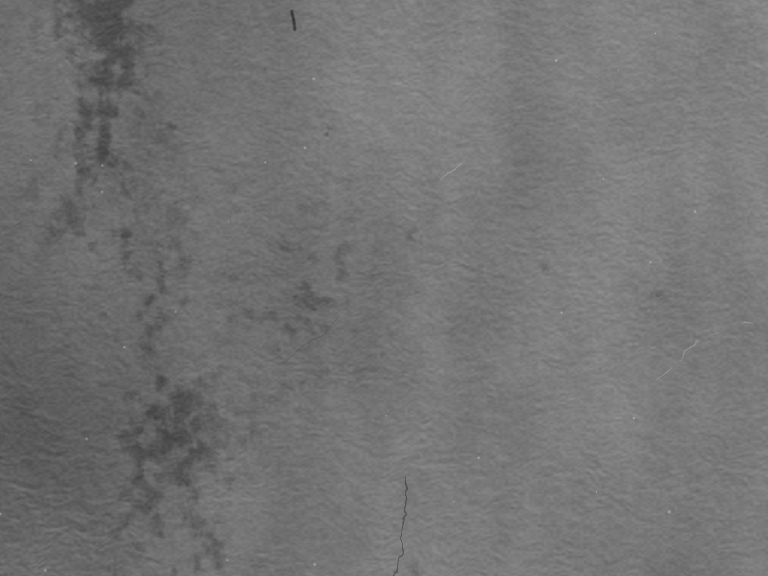
Write a Shadertoy shader that draws this texture.

```glsl
float hash(vec2 p) {
    vec3 q = fract(p.xyx * vec3(0.1031, 0.1030, 0.0973));
    q += dot(q, q.yzx + 33.33);
    return fract((q.x + q.y) * q.z);
}

float noise(vec2 p) {
    vec2 i = floor(p), f = fract(p);
    vec2 u = f * f * (3.0 - 2.0 * f);
    return mix(mix(hash(i), hash(i + vec2(1, 0)), u.x),
               mix(hash(i + vec2(0, 1)), hash(i + vec2(1, 1)), u.x), u.y);
}

float fbm(vec2 p) {
    float sum = 0.0, gain = 0.5;
    for (int i = 0; i < 5; i++) {
        sum += gain * noise(p);
        p = mat2(1.6, 1.2, -1.2, 1.6) * p + 17.3;
        gain *= 0.5;
    }
    return sum / 0.97;
}

// Soft elliptical spot
float glow(vec2 p, vec2 center, vec2 radius) {
    vec2 d = (p - center) / radius;
    return exp(-dot(d, d));
}

// Thin wobbly line from a to b
float scratch(vec2 p, vec2 a, vec2 b, float width, float wobble) {
    p += wobble * (vec2(fbm(p * 28.0), fbm(p * 28.0 + 40.0)) - 0.5);
    vec2 d = b - a;
    float t = clamp(dot(p - a, d) / dot(d, d), 0.0, 1.0);
    return 1.0 - smoothstep(width * 0.3, width * 1.5, length(p - a - d * t));
}

// Sparse specks on a jittered grid
float specks(vec2 p, float cells, float density, float radius, float seed) {
    vec2 q = p * cells, id = floor(q);
    float sum = 0.0;
    for (int y = -1; y <= 1; y++)
    for (int x = -1; x <= 1; x++) {
        vec2 c = id + vec2(x, y);
        vec2 center = c + vec2(hash(c + seed), hash(c + seed + 31.0));
        float size = radius * cells * mix(0.4, 1.3, hash(c + seed + 57.0));
        float present = step(hash(c + seed + 83.0), density);
        sum += present * glow(q, center, vec2(size));
    }
    return min(sum, 1.0);
}

// Height of the trowelled plaster, stretched sideways
float plaster(vec2 p) {
    p.y += 0.025 * noise(p * 18.0) + 0.008 * noise(p * 50.0);
    return 0.5 * noise(p * vec2(42.0, 90.0))
         + 0.5 * noise(p * vec2(95.0, 170.0) + 9.0);
}

// Broad light and dark areas with vertical water streaks
float wallTone(vec2 p) {
    float tone = mix(0.437, 0.484, smoothstep(0.15, 1.0, p.x));
    tone += 0.060 * (fbm(p * vec2(12.0, 2.2) + 3.0) - 0.5);
    tone += 0.060 * (fbm(p * vec2(5.0, 4.0) + 21.0) - 0.5);
    tone += 0.040 * (fbm(p * vec2(24.0, 14.0) + 71.0) - 0.5);
    tone += 0.025 * glow(p, vec2(1.2, 0.68), vec2(0.25, 0.22));
    tone += 0.025 * glow(p, vec2(0.68, 0.88), vec2(0.18, 0.16));
    tone += 0.030 * glow(p, vec2(0.41, 0.20), vec2(0.06, 0.12));
    tone += 0.035 * glow(p, vec2(0.705, 0.225), vec2(0.025, 0.02));
    tone -= 0.020 * glow(p, vec2(0.90, 0.72), vec2(0.05, 0.2));
    tone -= 0.075 * glow(p, vec2(0.04, 0.27), vec2(0.2, 0.22));
    return tone;
}

// Ragged dark mould running down the left side
float mould(vec2 p) {
    float axis = 0.17 + 0.14 * smoothstep(0.75, 0.2, p.y);
    float band = exp(-pow((p.x - axis) / 0.13, 2.0));
    float patches = fbm(p * vec2(13.0, 8.0) + 5.0);
    float crumbs = fbm(p * vec2(50.0, 42.0) + 60.0);
    float cover = 0.45 * patches + 0.55 * crumbs + 0.14 * band
                + 0.13 * glow(p, vec2(0.18, 0.95), vec2(0.035, 0.12))
                + 0.06 * glow(p, vec2(0.31, 0.28), vec2(0.07, 0.12));
    return band * smoothstep(0.54, 0.82, cover);
}

void mainImage(out vec4 fragColor, in vec2 fragCoord) {
    vec2 p = fragCoord / iResolution.y;
    float tone = wallTone(p);

    // Relief lit from above, rougher toward the lower left
    float rough = 0.85 + 0.3 * noise(p * 7.0);
    rough += 0.6 * glow(p, vec2(0.08, 0.06), vec2(0.18, 0.14));
    tone += 0.068 * rough * (plaster(p) - plaster(p + vec2(0.002, 0.005)));
    tone += 0.045 * (noise(p * vec2(190.0, 270.0)) - 0.5);

    // Mould and small stains
    tone -= 0.125 * mould(p);
    float stainZone = glow(p, vec2(0.53, 0.48), vec2(0.17, 0.17));
    float stain = smoothstep(0.54, 0.8, fbm(p * vec2(32.0, 42.0) + 12.0));
    tone -= 0.085 * stainZone * stain;
    float ragged = smoothstep(0.25, 0.7, fbm(p * 90.0));
    tone -= 0.09 * ragged * specks(p, 7.0, 0.16, 0.010, 4.0);

    // Cracks and a dark nick
    tone -= 0.14 * scratch(p, vec2(0.69, 0.0), vec2(0.708, 0.17), 0.0013, 0.03);
    tone -= 0.04 * scratch(p, vec2(0.49, 0.37), vec2(0.59, 0.45), 0.0018, 0.03);
    tone -= 0.20 * scratch(p, vec2(0.51, 0.95), vec2(0.506, 0.98), 0.0035, 0.012);

    // Pale scratches and flecks
    float pale = scratch(p, vec2(1.13, 0.33), vec2(1.24, 0.43), 0.0014, 0.03)
               + scratch(p, vec2(1.26, 0.46), vec2(1.34, 0.42), 0.0013, 0.03)
               + scratch(p, vec2(0.77, 0.69), vec2(0.80, 0.72), 0.0013, 0.025);
    tone += 0.09 * pale * smoothstep(0.2, 0.6, noise(p * 60.0));
    tone += 0.20 * specks(p, 13.0, 0.13, 0.0021, 8.0);

    fragColor = vec4(vec3(clamp(tone, 0.0, 1.0)), 1.0);
}
```
